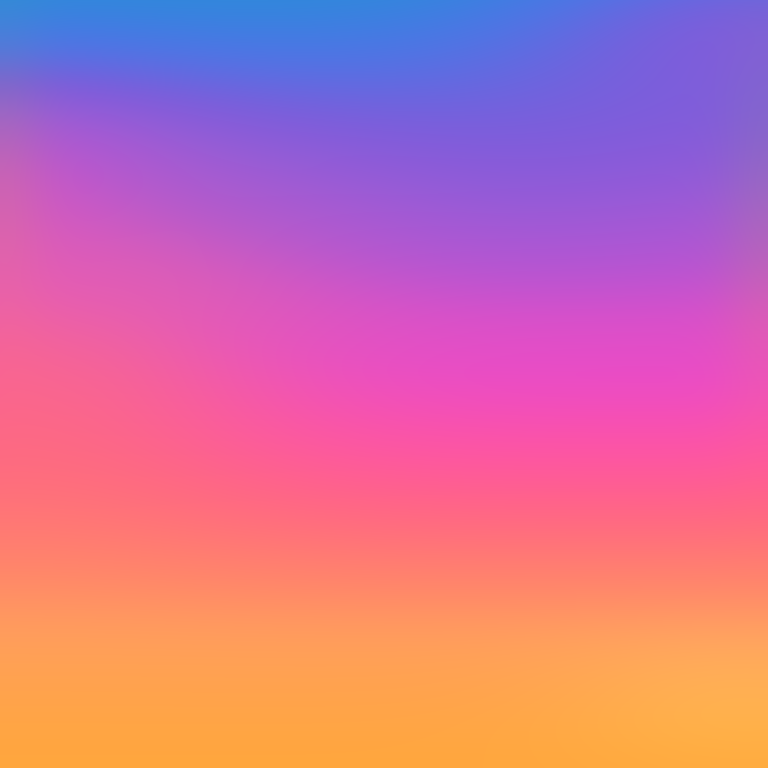
Give the GLSL for this background, as a WebGL 2 fragment shader.

```glsl
#version 300 es
precision highp float;
// Soft sunset mesh gradient: blue and violet above, pink in the middle, orange below.

uniform vec2 u_resolution;
out vec4 fragColor;

const int STOPS = 13;

// Evenly spaced colours from the top edge to the bottom edge
const vec3 SKY[STOPS] = vec3[STOPS](
    vec3(0.19, 0.53, 0.86), vec3(0.30, 0.46, 0.89), vec3(0.48, 0.37, 0.86),
    vec3(0.61, 0.35, 0.84), vec3(0.72, 0.33, 0.82), vec3(0.85, 0.31, 0.79),
    vec3(0.925, 0.30, 0.76), vec3(0.985, 0.33, 0.65), vec3(1.00, 0.40, 0.525),
    vec3(1.00, 0.505, 0.43), vec3(1.00, 0.61, 0.36), vec3(1.00, 0.64, 0.29),
    vec3(1.00, 0.65, 0.24));

// Elliptical gaussian falloff, 1 at the centre
float glow(vec2 p, vec2 centre, vec2 radius) {
    vec2 d = (p - centre) / radius;
    return exp(-dot(d, d));
}

vec3 skyStop(int i) {
    return SKY[clamp(i, 0, STOPS - 1)];
}

// Smooth Catmull-Rom ramp through the colour stops
vec3 skyRamp(float depth) {
    float t = clamp(depth, 0.0, 1.0) * float(STOPS - 1);
    int i = min(int(t), STOPS - 2);
    float f = t - float(i);
    vec3 a = skyStop(i - 1), b = skyStop(i), c = skyStop(i + 1), d = skyStop(i + 2);
    return b + 0.5 * f * (c - a + f * (2.0 * a - 5.0 * b + 4.0 * c - d
        + f * (3.0 * (b - c) + d - a)));
}

// Bends the horizontal bands up or down
float bandShift(vec2 p) {
    return 0.115 * glow(p, vec2(0.0, 0.62), vec2(0.34, 0.28))
         + 0.060 * glow(p, vec2(0.0, 0.80), vec2(0.20, 0.08))
         + 0.145 * glow(p, vec2(1.0, 1.0), vec2(0.36, 0.13))
         - 0.030 * glow(p, vec2(0.70, 0.72), vec2(0.25, 0.12));
}

// Local warm and muted tints laid over the bands
vec3 tint(vec2 p) {
    vec3 dustyPink = vec3(-0.02, 0.07, -0.08);
    vec3 mutedEdge = vec3(0.01, 0.05, -0.08);
    vec3 amber = vec3(0.0, 0.05, 0.02);
    return dustyPink * glow(p, vec2(0.12, 0.57), vec2(0.30, 0.17))
         + mutedEdge * glow(p, vec2(1.0, 0.68), vec2(0.06, 0.24))
         + mutedEdge * glow(p, vec2(0.0, 0.78), vec2(0.06, 0.20))
         + amber * glow(p, vec2(0.97, 0.09), vec2(0.24, 0.10));
}

void main() {
    vec2 p = gl_FragCoord.xy / u_resolution;
    vec3 colour = skyRamp(1.0 - p.y + bandShift(p)) + tint(p);
    fragColor = vec4(clamp(colour, 0.0, 1.0), 1.0);
}
```
